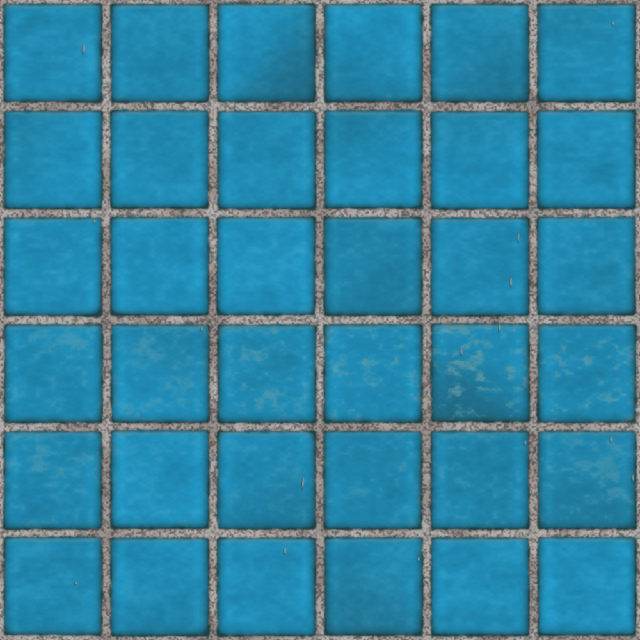
Write a three.js fragment shader that draws this texture.

```glsl
// Six by six square glazed tiles in blue, set in sandy grey grout.
// A rounded box distance shapes each tile; hashes vary its tone, burn and wear,
// and noise that wraps at whole periods gives mottling, grain and rough edges.
#define TILES 6.0
#define HALF_SIZE 0.459
#define CORNER 0.022
#define SOFTNESS 0.011
#define ROUGHNESS 0.014
#define GLAZE vec3(0.125, 0.580, 0.755)
#define DEEP_GLAZE vec3(0.125, 0.455, 0.575)
#define BURNT_EDGE vec3(0.105, 0.245, 0.265)
#define WORN_GLAZE vec3(0.370, 0.585, 0.630)
#define GROUT vec3(0.590, 0.575, 0.565)
#define GROUT_PIT vec3(0.400, 0.395, 0.390)

varying vec2 vUv;

float hash(vec2 p) {
  vec3 q = fract(vec3(p.xyx) * 0.1031);
  q += dot(q, q.yzx + 33.33);
  return fract((q.x + q.y) * q.z);
}

// Value noise that repeats after a whole number of cells
float noise(vec2 p, vec2 period) {
  vec2 i = floor(p), f = fract(p);
  f = f * f * (3.0 - 2.0 * f);
  vec2 a = mod(i, period), b = mod(i + 1.0, period);
  return mix(mix(hash(a), hash(vec2(b.x, a.y)), f.x),
             mix(hash(vec2(a.x, b.y)), hash(b), f.x), f.y);
}

float fbm(vec2 uv, vec2 period, vec2 shift) {
  float sum = 0.0, gain = 0.533;
  for (int i = 0; i < 4; i++) {
    sum += gain * noise(uv * period + shift, period);
    period *= 2.0;
    gain *= 0.5;
  }
  return sum;
}

float roundedBox(vec2 p, float halfSize, float radius) {
  vec2 q = abs(p) - halfSize + radius;
  return length(max(q, 0.0)) + min(max(q.x, q.y), 0.0) - radius;
}

vec3 groutColor(float tileDistance) {
  float grain = 0.55 * noise(vUv * 256.0, vec2(256.0))
              + 0.45 * noise(vUv * 360.0 + 9.0, vec2(360.0));
  float stain = fbm(vUv, vec2(18.0), vec2(3.0));
  vec3 color = mix(GROUT_PIT, GROUT * 1.12, smoothstep(0.08, 0.72, grain));
  color *= mix(vec3(0.91, 0.88, 0.87), vec3(1.06), smoothstep(0.3, 0.7, stain));
  return color * mix(0.70, 1.0, smoothstep(-0.005, 0.026, tileDistance));
}

vec3 glazeColor(vec2 p, vec2 id, float rough) {
  vec2 shift = floor(40.0 * vec2(hash(id + 11.0), hash(id + 23.0)));
  float cloud = fbm(vUv, vec2(18.0, 30.0), shift);
  float fine = fbm(vUv, vec2(84.0, 120.0), shift);

  // Tone of the tile, and a darker burn towards one side
  float tone = 0.42 * pow(hash(id + 5.0), 1.5);
  float angle = 6.2832 * hash(id + 31.0);
  float side = dot(p, vec2(cos(angle), sin(angle))) + 0.5 * (cloud - 0.5);
  float burn = 1.25 * pow(hash(id + 47.0), 3.5) * smoothstep(-0.25, 0.5, side);
  float center = smoothstep(0.5, 0.2, max(abs(p.x), abs(p.y)));
  vec3 color = mix(GLAZE, DEEP_GLAZE, tone + burn + 0.13 * center);
  color *= 1.0 + 0.20 * (cloud - 0.5) + 0.13 * (fine - 0.5);

  // Scuffed glaze, strongest along one course
  float course = exp(-1.2 * pow(id.y - 1.8, 2.0));
  float wear = course * (0.35 + 0.65 * hash(id + 61.0));
  float scuff = smoothstep(0.50, 0.74, 0.6 * fine + 0.4 * cloud + 0.07 * p.y);
  color = mix(color, WORN_GLAZE, scuff * (0.08 + 0.85 * wear));

  // Inset from left, bottom, right and top: dark rims, pale upper lip
  vec4 inset = max(vec4(p, -p) + HALF_SIZE + 0.9 * rough, 0.0);
  vec4 rim = exp(-inset / vec4(0.028, 0.032, 0.030, 0.015));
  float dark = dot(rim, vec4(0.78, 0.98, 0.85, 0.50));
  float lip = exp(-pow((inset.w - 0.024) / 0.017, 2.0));
  color = mix(color, WORN_GLAZE, lip * (0.20 + 0.55 * cloud));
  color *= 1.0 + 0.05 * exp(-pow((min(inset.x, inset.z) - 0.10) / 0.05, 2.0));
  return mix(color, BURNT_EDGE, clamp(dark * (0.65 + 0.7 * cloud), 0.0, 0.95));
}

// Sparse pale chips and short runs, mostly near the right and upper rims
vec3 addChips(vec3 color, vec2 p, vec2 id, float rough) {
  for (int i = 0; i < 2; i++) {
    vec2 key = id + 71.0 + 13.0 * float(i);
    float present = step(0.72, hash(key));
    vec2 spot = 0.43 - 0.75 * pow(vec2(hash(key + 3.0), hash(key + 7.0)), vec2(2.0));
    vec2 size = vec2(0.013, mix(0.018, 0.065, pow(hash(key + 9.0), 2.0)));
    vec2 q = (p - spot + rough * vec2(0.7, 0.3)) / size;
    float shade = 1.0 - smoothstep(0.5, 1.5, length(q + vec2(0.45, 0.3)));
    float chip = 1.0 - smoothstep(0.45, 1.15, length(q));
    color = mix(color, BURNT_EDGE, 0.35 * present * shade);
    color = mix(color, GROUT, 0.8 * present * chip);
  }
  return color;
}

void main() {
  vec2 grid = vUv * TILES;
  vec2 id = mod(floor(grid), TILES);
  vec2 p = fract(grid) - 0.5;
  p += 0.010 * (vec2(hash(id + 83.0), hash(id + 97.0)) - 0.5);

  float rough = ROUGHNESS * 2.0 * (fbm(vUv, vec2(72.0), vec2(0.0)) - 0.5);
  float tileDistance = roundedBox(p, HALF_SIZE, CORNER) + rough;
  float tileMask = 1.0 - smoothstep(-SOFTNESS, SOFTNESS, tileDistance);

  vec3 tile = addChips(glazeColor(p, id, rough), p, id, rough);
  gl_FragColor = vec4(mix(groutColor(tileDistance), tile, tileMask), 1.0);
}
```
